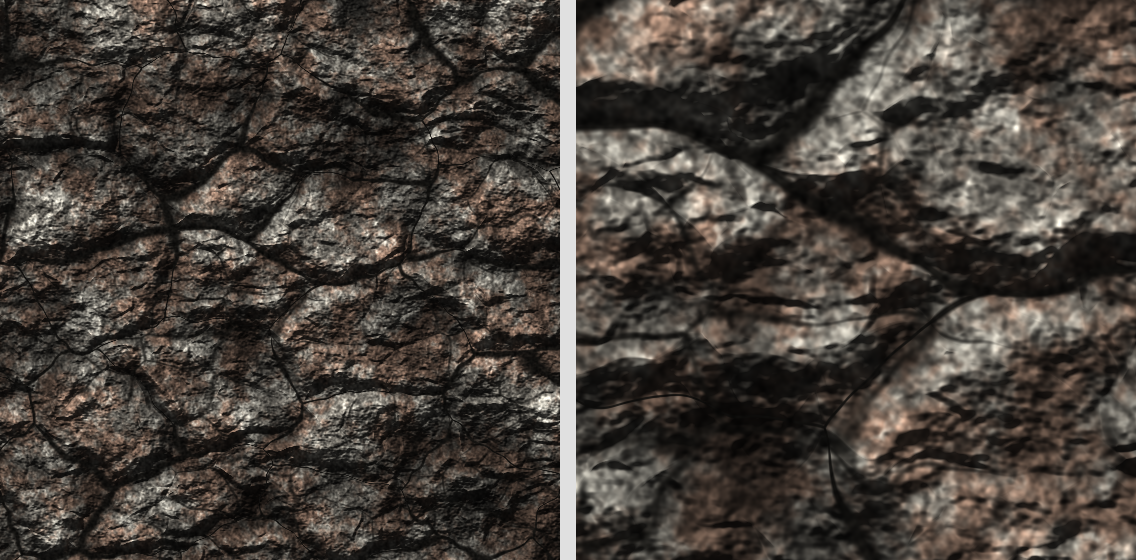
Left, the full canvas; right, a detail of the centre.
Write a Shadertoy shader that draws this texture.

```glsl
// Weathered dark cliff face: fractured blocks, thin crevices, rust stains and pale lichen.

const vec3 GREY_STONE = vec3(0.43, 0.415, 0.385);
const vec3 RUST_STONE = vec3(0.425, 0.345, 0.295);
const vec3 PALE_LICHEN = vec3(0.66, 0.65, 0.61);
const vec3 CREVICE = vec3(0.055, 0.052, 0.046);
const vec3 LIGHT_DIR = vec3(-0.32, 0.68, 0.66);

vec2 hash2(vec2 p) {
    vec3 q = fract(p.xyx * vec3(0.1031, 0.1030, 0.0973));
    q += dot(q, q.yzx + 33.33);
    return fract((q.xx + q.yz) * q.zy);
}

float cornerSlope(vec2 corner, vec2 offset) {
    return dot(2.0 * hash2(corner) - 1.0, offset);
}

float gradientNoise(vec2 p) {
    vec2 i = floor(p), f = p - i;
    vec2 u = f * f * f * (f * (f * 6.0 - 15.0) + 10.0);
    vec2 e = vec2(1.0, 0.0);
    float low = mix(cornerSlope(i, f), cornerSlope(i + e, f - e), u.x);
    float high = mix(cornerSlope(i + e.yx, f - e.yx), cornerSlope(i + 1.0, f - 1.0), u.x);
    return mix(low, high, u.y);
}

float fbm(vec2 p, int octaves, float gain) {
    float sum = 0.0, amplitude = 1.0;
    for (int k = 0; k < octaves; k++) {
        sum += amplitude * gradientNoise(p);
        p = mat2(1.6, 1.2, -1.2, 1.6) * p + 17.3;
        amplitude *= gain;
    }
    return sum;
}

// Returns the gap to the block border (x) and the height of its tilted facet (y).
vec2 blocks(vec2 p) {
    vec2 base = floor(p), nearestCell = base, nearestOffset = vec2(0.0);
    float nearest = 9.0, second = 9.0;
    for (int y = -1; y <= 1; y++) {
        for (int x = -1; x <= 1; x++) {
            vec2 cell = base + vec2(x, y);
            vec2 offset = p - cell - 0.1 - 0.8 * hash2(cell);
            float d = length(offset);
            if (d < nearest) {
                second = nearest;
                nearest = d;
                nearestCell = cell;
                nearestOffset = offset;
            } else {
                second = min(second, d);
            }
        }
    }
    float tilt = dot(hash2(nearestCell + 71.0) - 0.5, nearestOffset);
    return vec2(second - nearest, tilt);
}

// Returns rock height (x) and how open the crevice is (y).
vec2 rockSurface(vec2 p) {
    vec2 bend = vec2(fbm(p * 4.0, 4, 0.55), fbm(p * 4.0 + 43.0, 4, 0.55));
    vec2 q = p + 0.055 * bend;
    vec2 large = blocks(q * vec2(4.0, 5.6) + 11.0);
    vec2 small = blocks(q * vec2(9.5, 13.0) + 5.0);
    vec2 chips = blocks(q * vec2(25.0, 31.0) + 3.0);
    float broken = smoothstep(-0.2, 0.25, bend.x - bend.y);

    float height = smoothstep(0.0, 0.32, large.x) * (0.024 + 0.13 * large.y);
    height += smoothstep(0.0, 0.4, small.x) * (0.011 + 0.06 * small.y) * mix(0.45, 1.0, broken);
    height += smoothstep(0.0, 0.4, chips.x) * (0.0025 + 0.02 * chips.y);
    height += 0.040 * fbm(p * vec2(5.5, 7.0), 6, 0.57);

    float largeWidth = 0.055 * smoothstep(-0.2, 0.4, bend.y) + 0.008;
    float smallWidth = 0.055 * broken + 0.005;
    float largeCrack = 1.0 - smoothstep(0.3 * largeWidth, 1.6 * largeWidth, large.x);
    float smallCrack = 1.0 - smoothstep(0.0, 1.4 * smallWidth, small.x);
    return vec2(height, max(largeCrack, 0.75 * broken * smallCrack));
}

vec3 stoneColor(vec2 p, float grain) {
    float stain = fbm(p * 9.0 + 80.0, 5, 0.75);
    float lichen = fbm(p * 15.0 + 29.0, 5, 0.75);
    vec3 color = mix(GREY_STONE, RUST_STONE, smoothstep(-0.3, 0.35, stain));
    color = mix(color, PALE_LICHEN, 0.6 * smoothstep(0.12, 0.6, lichen - 0.4 * stain));
    color *= mix(0.68, 1.08, smoothstep(-0.45, 0.15, lichen));
    return color * (1.0 + 0.75 * grain);
}

void mainImage(out vec4 fragColor, in vec2 fragCoord) {
    vec2 p = fragCoord / iResolution.y;

    // Relief lighting from the upper left
    float stepSize = 0.0016;
    vec2 rock = rockSurface(p);
    float dx = rockSurface(p + vec2(stepSize, 0.0)).x - rock.x;
    float dy = rockSurface(p + vec2(0.0, stepSize)).x - rock.x;
    vec3 normal = normalize(vec3(-dx, -dy, stepSize));
    float diffuse = max(dot(normal, normalize(LIGHT_DIR)), 0.0);

    // Shade in hollows and broad recesses
    float hollow = smoothstep(-0.015, 0.05, rock.x);
    float recess = smoothstep(-0.35, 0.2, fbm(p * vec2(3.0, 4.5) + 61.0, 3, 0.5));
    float shade = mix(0.55, 1.08, hollow) * mix(0.68, 1.08, recess);

    float grain = fbm(p * 105.0, 2, 0.8);
    vec3 color = stoneColor(p, grain) * (0.22 + 1.08 * diffuse) * shade;
    color = mix(color, CREVICE * (1.0 + grain), 0.92 * rock.y);
    fragColor = vec4(clamp(color, 0.0, 1.0), 1.0);
}
```
